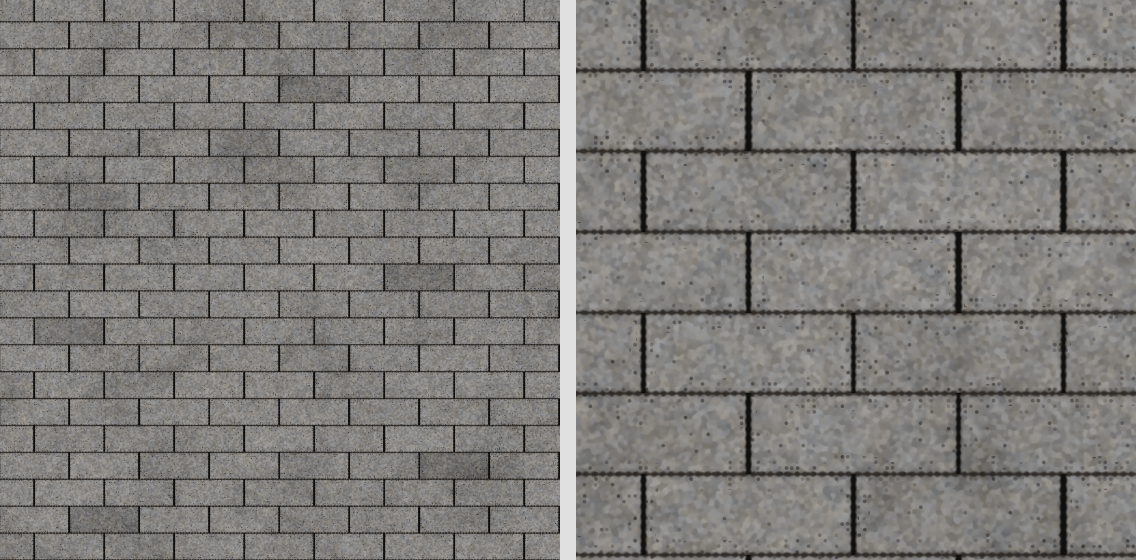
Left: the whole. Right: its middle third, enlarged.
This texture is drawn by a three.js fragment shader. Its source:

```glsl
// Weathered grey concrete brick wall in running bond with thin dark joints.
varying vec2 vUv;

// Layout, in canvas units
const vec2 BRICK_COUNT = vec2(8.0, 20.81);
const float JOINT_SHIFT = 0.0015;
const float UPRIGHT_HALF_WIDTH = 0.0015;
const float BED_HALF_WIDTH = 0.0007;
const float TOOTH_DEPTH = 0.0008;
const float TOOTH_COUNT = 190.0;
const float EDGE_SOFTNESS = 0.0010;

// Colours
const vec3 CONCRETE = vec3(0.535, 0.528, 0.517);
const vec3 BED_COLOR = vec3(0.16, 0.145, 0.13);
const vec3 UPRIGHT_COLOR = vec3(0.06, 0.06, 0.055);
const vec3 WARM_TINT = vec3(0.020, 0.004, -0.020);

// Wear
const float BRICK_VARIATION = 0.025;
const float MOTTLE_STRENGTH = 0.06;
const float GRAIN_STRENGTH = 0.14;
const float STAIN_STRENGTH = 0.065;
const float DARK_BRICK_STRENGTH = 0.075;
const float PIT_STRENGTH = 0.20;
const float PIT_SCALE = 300.0;
const vec2 STAIN_CENTER = vec2(0.36, 0.75);
const vec2 STAIN_SPREAD = vec2(0.17, 0.16);

vec2 hash2(vec2 p) {
  vec3 q = fract(p.xyx * vec3(0.1031, 0.1030, 0.0973));
  q += dot(q, q.yzx + 33.33);
  return fract((q.xx + q.yz) * q.zy);
}

// Blended cellular noise: two independent values around zero
vec2 cellNoise(vec2 p) {
  vec2 base = floor(p);
  vec3 sum = vec3(0.0);
  for (int j = -1; j <= 1; j++) {
    for (int i = -1; i <= 1; i++) {
      vec2 cell = base + vec2(float(i), float(j));
      vec2 offset = cell + hash2(cell) - p;
      float weight = exp(-5.0 * dot(offset, offset));
      sum += weight * vec3(hash2(cell + 57.0), 1.0);
    }
  }
  return sum.xy / sum.z - 0.5;
}

// Layered, rotated and warped sines for cloudy stains
float clouds(vec2 p) {
  float sum = 0.0;
  float amplitude = 0.5;
  for (int i = 0; i < 6; i++) {
    p = mat2(0.8, 0.6, -0.6, 0.8) * p * 1.65 + 0.7 * sin(p.yx * 1.3) + 1.7;
    sum += amplitude * sin(p.x) * sin(p.y);
    amplitude *= 0.72;
  }
  return sum;
}

float lineMask(float distanceToLine, float halfWidth) {
  return 1.0 - smoothstep(halfWidth - EDGE_SOFTNESS, halfWidth + EDGE_SOFTNESS, distanceToLine);
}

void main() {
  // Brick grid: even rows are shifted by half a brick
  vec2 grid = vec2(vUv.x + JOINT_SHIFT, vUv.y) * BRICK_COUNT;
  float row = floor(grid.y);
  grid.x -= 0.5 * (1.0 - mod(row, 2.0));
  vec2 brick = vec2(mod(floor(grid.x), BRICK_COUNT.x), row);
  vec2 edge = (0.5 - abs(fract(grid) - 0.5)) / BRICK_COUNT;
  float nearestEdge = min(edge.x, edge.y);

  // Surface tone: brick variation, mottling and fine grain
  vec2 mottle = cellNoise(vUv * 110.0);
  vec2 grain = cellNoise(vUv * 360.0 + 19.0);
  float tone = BRICK_VARIATION * (hash2(brick + 11.0).x - 0.5);
  tone += MOTTLE_STRENGTH * mottle.x + GRAIN_STRENGTH * grain.x;

  // Cloudy stains, gathered around one broad patch
  vec2 toStain = (vUv - STAIN_CENTER) / STAIN_SPREAD;
  float stain = 0.8 * clouds(vUv * 9.0) + 0.35 * exp(-dot(toStain, toStain));
  tone -= STAIN_STRENGTH * smoothstep(-0.1, 0.85, stain);

  // Sparse darker bricks on a skewed lattice
  float latticeIndex = mod(brick.y + 7.0 * brick.x, 37.0);
  tone -= DARK_BRICK_STRENGTH * (1.0 - step(0.5, abs(latticeIndex - 8.0)));

  // Small faint pits, denser along the brick edges
  vec2 pitGrid = vUv * PIT_SCALE;
  vec2 pitHash = hash2(floor(pitGrid) + 83.0);
  float pitDistance = length(fract(pitGrid) - 0.5 - 0.15 * (pitHash.yx - 0.5));
  float pitChance = mix(0.26, 0.04, smoothstep(0.003, 0.013, nearestEdge));
  float pit = step(pitHash.x, pitChance) * (1.0 - smoothstep(0.2, 0.45, pitDistance));
  tone -= PIT_STRENGTH * pit * (0.3 + 0.7 * pitHash.y);

  // Soft shade beside the joints
  tone -= 0.05 * (1.0 - smoothstep(0.001, 0.004, nearestEdge));
  vec3 color = CONCRETE + tone + WARM_TINT * (mottle.y + grain.y);

  // Ragged joints: brown beds, blacker uprights of varied width
  vec2 teeth = 0.5 + 0.5 * sin(6.28318 * TOOTH_COUNT * vUv + 3.0 * mottle);
  float bed = lineMask(edge.y, BED_HALF_WIDTH + TOOTH_DEPTH * teeth.x);
  float jointHash = hash2(vec2(floor(grid.x + 0.5), row) + 31.0).x;
  float uprightWidth = UPRIGHT_HALF_WIDTH * mix(0.7, 1.15, jointHash);
  float upright = lineMask(edge.x, uprightWidth + 0.5 * TOOTH_DEPTH * teeth.y);
  color = mix(color, BED_COLOR, 0.9 * bed);
  color = mix(color, UPRIGHT_COLOR, upright);

  gl_FragColor = vec4(clamp(color, 0.0, 1.0), 1.0);
}
```
